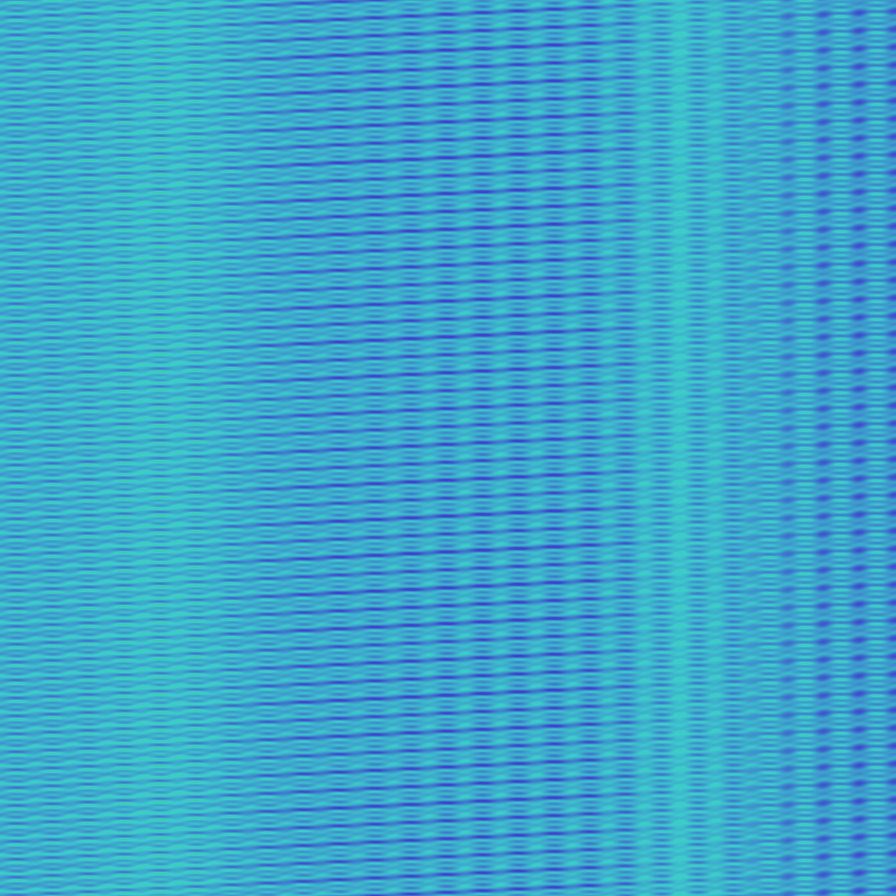
This pattern is drawn by a three.js fragment shader. Its source:

```glsl
// Woven ripple field: 50 gently climbing rows cross 25 columns of soft beads.
// Cosine waves with smooth envelopes are summed into one hue value,
// which runs from teal through sky blue to indigo.
varying vec2 vUv;

const float TAU = 6.2831853;
const float COLUMNS = 25.0;
const float ROWS = 50.0;
const float CLIMB = 2.4;

float hash(float n) {
  return fract(sin(n * 12.9898) * 43758.5453);
}

float wave(float cycles) {
  return cos(TAU * cycles);
}

float bump(float x, float center, float width) {
  float d = (x - center) / width;
  return exp(-d * d);
}

// Narrow soft ridge at each whole number of cycles.
float ridge(float cycles, float sharpness) {
  return pow(0.5 + 0.5 * wave(cycles), sharpness);
}

vec3 hueColor(float hue, float saturation, float value) {
  vec3 ramp = abs(fract(hue + vec3(0.0, 2.0, 1.0) / 3.0) * 6.0 - 3.0);
  return value * mix(vec3(1.0), clamp(ramp - 1.0, 0.0, 1.0), saturation);
}

// Broad tint: two faint teal bands and a bluer right margin.
float broadTint(float x) {
  return 0.012 * smoothstep(0.84, 0.98, x)
       - 0.014 * bump(x, 0.18, 0.07)
       - 0.012 * bump(x, 0.76, 0.04);
}

// Columns fade in from the left and swap light for dark near the right.
float columnTint(float x, float column) {
  float strength = mix(0.003, 0.017, smoothstep(0.3, 0.55, x));
  float flip = 1.0 - 1.6 * smoothstep(0.8, 0.9, x);
  return -strength * flip * column;
}

// Dark climbing lines, strongest across the middle and varied by row.
float lineTint(float x, float phase) {
  float row = floor(phase + 0.5);
  float strength = 0.058 + 0.016 * hash(row) + 0.006 * wave(row * 0.5);
  float span = smoothstep(0.2, 0.38, x) * (1.0 - smoothstep(0.62, 0.76, x));
  return strength * span * ridge(phase, 5.0);
}

// Fine dashes: staggered between columns, with double rows at the left.
float beadTint(float x, float phase, float column) {
  float left = 1.0 - smoothstep(0.18, 0.4, x);
  float stagger = wave(phase * 3.0) * (0.016 - 0.024 * column);
  float rows = wave(phase * 2.0) * mix(0.012, 0.026, left);
  float cross = wave(phase + 0.25) * column * 0.010;
  return stagger + rows + cross;
}

// Small indigo beads stacked in the right-hand columns.
float blobTint(float x, float phase, float columnPhase) {
  float span = smoothstep(0.76, 0.95, x);
  return 0.085 * span * ridge(phase, 3.0) * ridge(columnPhase, 2.0);
}

void main() {
  float x = vUv.x;
  float columnPhase = x * COLUMNS + 0.03;
  float column = wave(columnPhase);
  float sway = 0.02 * wave(columnPhase + 0.25);
  float rowPhase = vUv.y * ROWS - x * CLIMB + sway;

  float hue = 0.537 + broadTint(x) + columnTint(x, column);
  hue += lineTint(x, rowPhase);
  hue += beadTint(x, rowPhase, column);
  hue += blobTint(x, rowPhase, columnPhase);

  gl_FragColor = vec4(hueColor(clamp(hue, 0.465, 0.66), 0.7, 0.8), 1.0);
}
```
